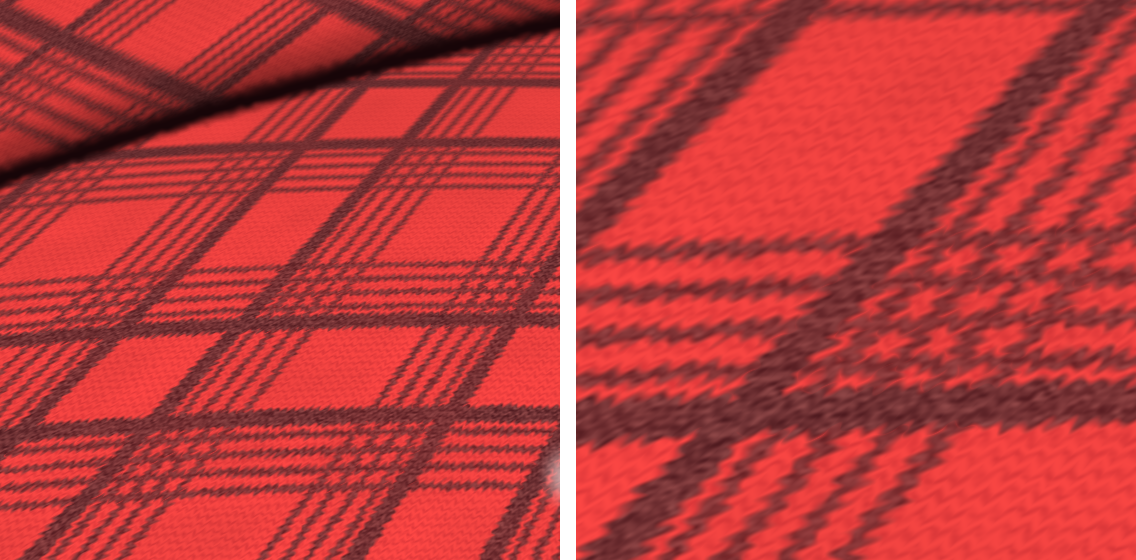
Left: the whole. Right: its middle third, enlarged.
Give the GLSL for this texture, as a Shadertoy shader.

```glsl
// Red knitted plaid cloth seen at a slant, with a soft fold lying across the top.

const vec3 RED = vec3(0.97, 0.27, 0.26);
const vec3 DEEP_RED = vec3(0.79, 0.18, 0.20);
const vec3 YARN_DARK = vec3(0.30, 0.10, 0.12);
const vec3 YARN_LIGHT = vec3(0.57, 0.29, 0.29);
const vec3 SHADOW = vec3(0.09, 0.02, 0.03);
const vec3 GLINT = vec3(0.86, 0.76, 0.76);

const float THIN_STEP = 0.165;       // spacing of thin stripes; plain square = 1
const float THIN_COUNT = 4.0;
const float GROUP = 0.68;            // width of a thin stripe group
const float THICK_HALF = 0.083;
const float THIN_HALF = 0.032;
const float STITCHES = 15.0;         // stitches per plain square
const float HORIZON = 1.569;         // distance of vanishing line above the canvas
const float ROW_SCALE = 29.36;
const float ROW_START = 13.68;
const float COLUMN_SCALE = 0.095;
const float TAU = 6.2831853;

float hash(vec2 p) {
    return fract(sin(dot(p, vec2(127.1, 311.7))) * 43758.5453);
}

float noise(vec2 p) {
    vec2 i = floor(p), f = fract(p);
    f = f * f * (3.0 - 2.0 * f);
    return mix(mix(hash(i), hash(i + vec2(1, 0)), f.x),
               mix(hash(i + vec2(0, 1)), hash(i + vec2(1, 1)), f.x), f.y);
}

// Thick stripe, thin group, plain square, then the same mirrored.
float stripes(float t, float soft) {
    float centre = GROUP + 0.5;
    float a = mod(t + 0.5, 2.0 * centre + 1.0) - 0.5;
    float d = centre - abs(a - centre);
    float k = clamp(floor(d / THIN_STEP + 0.5), 1.0, THIN_COUNT);
    float thick = 1.0 - smoothstep(-soft, soft, abs(d) - THICK_HALF);
    float thin = 1.0 - smoothstep(-soft, soft, abs(d - k * THIN_STEP) - THIN_HALF);
    return max(thick, 0.88 * thin);
}

// Flat cloth in perspective: x counts columns, y counts rows.
vec2 lowerCloth(vec2 p) {
    float x = p.x - 0.495;
    float depth = 1.0 - p.y + HORIZON;
    float bentDepth = depth + 0.039 * x - 0.054 * x * x;
    float column = (p.x - 0.052 - 0.9 * p.y) / (COLUMN_SCALE * depth);
    return vec2(column, ROW_SCALE / bentDepth - ROW_START);
}

// Folded-over cloth, whose rows fall to the right.
vec2 upperCloth(vec2 p) {
    float y = 1.0 - p.y;
    return vec2((p.x + 1.33 * y - 0.195) / 0.174,
                (y - 0.45 * p.x + 0.12 * p.x * y - 0.022) / 0.286);
}

vec3 cloth(vec2 uv, float soft, float focus) {
    // Stitches nudge the stripes into a ragged zigzag.
    vec2 w = uv * STITCHES;
    vec2 grain = vec2(noise(w * 1.3), noise(w * 1.3 + 47.0)) - 0.5;
    vec2 zigzag = sin(TAU * w.yx + 2.0 * grain);
    vec2 t = uv + focus * (0.013 * zigzag + 0.035 * grain);
    float columns = stripes(t.x, soft);
    float rows = stripes(t.y, soft);
    float ink = max(columns, rows);

    // Looped knit relief and yarn fibres.
    float loop = abs(fract(w.x) - 0.5);
    float relief = 0.5 + 0.5 * sin(TAU * (w.y + loop + 0.4 * grain.x));
    float fibre = noise(w * vec2(2.8, 3.6) + 9.0);
    float wear = noise(uv * 3.0 + 21.0);

    vec3 ground = mix(DEEP_RED, RED, 1.0 - focus * 0.45 * relief * (0.4 + fibre));
    ground *= 0.97 + 0.06 * wear;
    vec3 yarn = mix(YARN_DARK, YARN_LIGHT,
                    mix(0.45, 0.65 * fibre + 0.3 * relief, focus));
    return mix(ground, yarn, ink * (0.88 + 0.12 * wear));
}

void mainImage(out vec4 fragColor, in vec2 fragCoord) {
    vec2 p = fragCoord / iResolution.xy;

    // Signed height above the fold edge, slightly fuzzy.
    float edge = 0.681 + 0.35 * p.x - 0.0703 * p.x * p.x;
    float above = p.y - edge + 0.006 * (noise(p * 70.0) - 0.5);

    // Flat cloth, blurring with distance and darkening under the fold.
    float far = smoothstep(0.42, 0.85, p.y + 0.12 * (0.5 - p.x));
    vec3 lower = cloth(lowerCloth(p), mix(0.024, 0.05, far), mix(1.0, 0.3, far));
    lower *= mix(1.0, 0.93, far);
    lower = mix(SHADOW, lower, smoothstep(0.004, 0.03, -above));

    // Fold, shaded as it rolls under.
    vec3 upper = cloth(upperCloth(p), 0.045, 0.6);
    upper *= mix(0.55, 0.95, smoothstep(0.0, 0.13, above));
    upper = mix(SHADOW, upper, smoothstep(0.0, 0.035, above));

    vec3 color = mix(lower, upper, smoothstep(-0.003, 0.003, above));

    // Pale out-of-focus glint at the right rim.
    float glint = length((p - vec2(1.01, 0.15)) * vec2(1.0, 0.75));
    color = mix(color, GLINT, 0.8 * (1.0 - smoothstep(0.0, 0.055, glint)));

    fragColor = vec4(color, 1.0);
}
```
